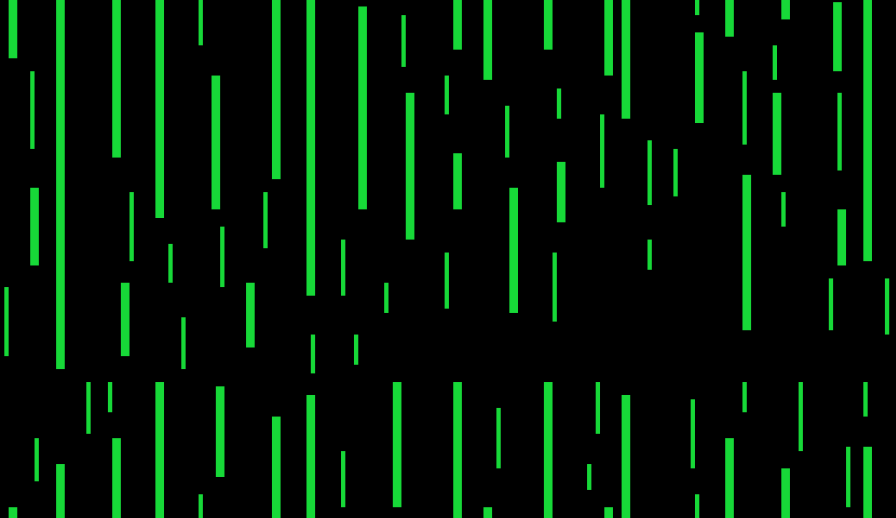
This pattern is drawn by a Shadertoy shader. Its source:

```glsl
const vec3 BACKGROUND = vec3(0.0);
const vec3 BAR_COLOR = vec3(0.09, 0.85, 0.22);

// Lengths are in grid units; the canvas is ROWS units high.
const float ROWS = 120.0;
const float LANE_WIDTH = 11.0;
const float SEAM_DEPTH = 87.5;      // depth from the top where every lane begins
const float SEAM_SHARE = 0.55;      // share of lanes that begin right at the seam
const float LATE_START = 20.0;      // longest delay of the other lanes
const int BARS_PER_LANE = 5;
const float WIDE = 2.0;
const float THIN = 1.0;
const vec2 LONG_RANGE = vec2(16.0, 106.0);
const vec2 SHORT_RANGE = vec2(12.0, 36.0);
const vec2 THIN_RANGE = vec2(6.0, 19.0);
const vec2 GAP_RANGE = vec2(3.0, 10.0);
const float LENGTH_SKEW = 1.2;
const float SEED = 17.0;

vec3 hash3(vec2 p) {
    vec3 q = fract(p.xyx * vec3(0.1031, 0.1030, 0.0973));
    q += dot(q, q.yxz + 33.33);
    return fract((q.xxy + q.yzz) * q.zyx);
}

float pick(vec2 range, float t) {
    return floor(mix(range.x, range.y, t) + 0.5);
}

// Share of a pixel of the given size that lies inside a box.
float boxCoverage(vec2 p, vec2 lo, vec2 hi, float pixel) {
    vec2 overlap = min(p + 0.5 * pixel, hi) - max(p - 0.5 * pixel, lo);
    overlap = clamp(overlap / pixel, 0.0, 1.0);
    return overlap.x * overlap.y;
}

// Stacks wide and thin bars down one lane, so that they never overlap.
float laneCoverage(vec2 p, float lane, float pixel) {
    vec3 laneRandom = hash3(vec2(lane, SEED));
    float cursor = 1.0;
    if (laneRandom.x > SEAM_SHARE) cursor += floor(laneRandom.y * LATE_START);
    int firstKind = laneRandom.z < 0.5 ? 0 : 1;

    float coverage = 0.0;
    for (int i = 0; i < BARS_PER_LANE; i++) {
        vec3 r = hash3(vec2(lane, SEED + 7.0 * float(i + 1)));
        bool isWide = (i + firstKind) % 2 == 0;
        float width = isWide ? WIDE : THIN;
        vec2 range = isWide ? (i < 2 ? LONG_RANGE : SHORT_RANGE) : THIN_RANGE;
        float barLength = pick(range, pow(r.x, LENGTH_SKEW));
        if (cursor + barLength > ROWS - 1.0) continue;

        float left = 1.0 + floor(r.y * (LANE_WIDTH - width - 1.0));
        vec2 lo = vec2(left, cursor);
        coverage += boxCoverage(p, lo, lo + vec2(width, barLength), pixel);
        cursor += barLength + pick(GAP_RANGE, r.z);
    }
    return min(coverage, 1.0);
}

void mainImage(out vec4 fragColor, in vec2 fragCoord) {
    float pixel = ROWS / iResolution.y;
    vec2 p = fragCoord * pixel;

    // Lane index and place in the lane; depth wraps around the canvas.
    float lane = floor(p.x / LANE_WIDTH);
    float x = p.x - lane * LANE_WIDTH;
    float depth = mod(ROWS - p.y - SEAM_DEPTH, ROWS);

    float coverage = laneCoverage(vec2(x, depth), lane, pixel);
    fragColor = vec4(mix(BACKGROUND, BAR_COLOR, coverage), 1.0);
}
```
